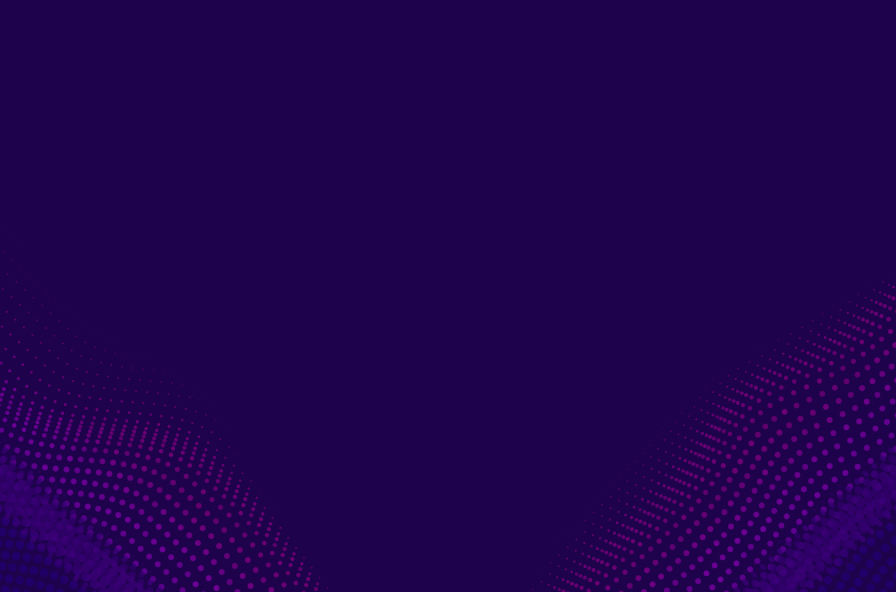
Write a Shadertoy shader that draws this background.

```glsl
const vec3 BACKGROUND = vec3(0.118, 0.008, 0.298);
const vec3 MAGENTA = vec3(0.42, 0.0, 0.45);
const vec3 PURPLE = vec3(0.42, 0.0, 0.59);
const vec3 VIOLET = vec3(0.24, 0.0, 0.48);
const vec3 INDIGO = vec3(0.19, 0.0, 0.42);
const vec3 BLUE = vec3(0.13, 0.0, 0.42);
const vec2 ALONG = vec2(0.74, -0.67);    // down the slope, away from the side
const vec2 OUTWARD = vec2(0.67, 0.74);   // from the corner to the centre
const vec2 SPACING = vec2(0.0195, 0.024);
const vec2 BAND_SPACING = vec2(0.0195, 0.026);
const float LEAN = 0.45;                 // slant of the dot columns
const float LEAN_PIVOT = 0.3;
const float FOLD_ROWS = 1.8;             // extra rows gathered on the crest
const float FOLD_WIDTH = 0.022;
const float BAND_HEIGHT = 0.142;
const float BAND_WIDTH = 0.048;

float hash(vec2 p) {
    return fract(sin(dot(p, vec2(127.1, 311.7))) * 43758.5453);
}

float bump(float x, float centre, float width) {
    float q = (x - centre) / width;
    return exp(-q * q);
}

// Outer limit of the faint dots
float edgeHeight(float s, bool left) {
    if (left) return 0.435 - 0.09 * s + 0.055 * bump(s, 0.02, 0.14)
                     - 0.15 * max(s - 0.28, 0.0);
    return 0.48 - 0.4 * (s - 0.08) * (s - 0.08);
}

// Folded line where the rows crowd together
float crestHeight(float s, bool left) {
    if (left) return mix(0.245, 0.398, smoothstep(-0.2, 0.1, s))
                     - 0.17 * max(s - 0.2, 0.0);
    return 0.374 + 0.046 * bump(s, -0.03, 0.12);
}

float coverage(float dist, float radius, float pixel) {
    return clamp(0.5 + (radius - dist) / pixel, 0.0, 1.0);
}

vec3 dotColour(float h) {
    vec3 colour = mix(PURPLE, MAGENTA, smoothstep(0.22, 0.34, h));
    colour = mix(VIOLET, colour, smoothstep(0.14, 0.22, h));
    return mix(BLUE, colour, smoothstep(0.08, 0.13, h));
}

// Dots on a slanted sheet that folds at the crest
vec3 paintSheet(vec3 base, vec2 q, bool left, float pixel) {
    float lean = left ? -LEAN : LEAN;
    float shift = lean * (q.y - LEAN_PIVOT);
    float column = floor((q.x - shift) / SPACING.x);
    float s = (column + 0.5) * SPACING.x + shift;
    float crest = crestHeight(s, left);
    float edge = edgeHeight(s, left);
    float slope = (crestHeight(s + 0.005, left) - crest) / 0.005;
    float depth = crest - q.y;
    float fold = tanh(depth / FOLD_WIDTH);
    float above = left ? 0.0 : 28.0;     // denser rows over the right crest
    float row = depth / SPACING.y + FOLD_ROWS * fold + above * min(depth, 0.0);
    float rowRate = 1.0 / SPACING.y + FOLD_ROWS / FOLD_WIDTH * (1.0 - fold * fold)
                    + above * step(depth, 0.0);
    float rise = (fract(row) - 0.5) / (rowRate * (1.0 - slope * lean));
    float dist = length(vec2(q.x - s - lean * rise, rise));

    float climb = clamp((edge - q.y) / max(edge - crest, 0.01), 0.0, 1.0);
    float radius = mix(0.0010, 0.0034, climb * climb);
    radius += 0.0016 * smoothstep(0.0, 0.08, depth);
    radius += 0.0022 * (1.0 - smoothstep(0.09, 0.2, q.y));
    float shade = 0.8 + 0.2 * hash(vec2(column, floor(row)));
    float fade = smoothstep(0.0, 0.3, climb) * shade;
    return mix(base, dotColour(q.y), fade * coverage(dist, radius, pixel));
}

// Overlapping ovals on the band beside the corner
vec3 paintBand(vec3 base, vec2 q, float pixel) {
    vec3 colour = base;
    for (int i = 0; i < 2; i++) {
        float layer = float(i);
        vec2 grid = q / BAND_SPACING + vec2(0.42, 0.5) * layer;
        vec2 cell = floor(grid);
        vec2 offset = (fract(grid) - 0.5) * BAND_SPACING;
        float height = (cell.y + 0.5 - 0.5 * layer) * BAND_SPACING.y;
        float size = bump(height, BAND_HEIGHT, BAND_WIDTH);
        float dist = length(offset * vec2(1.0, 0.72));
        vec3 tint = mix(INDIGO, VIOLET, layer * hash(cell + layer));
        float alpha = 0.75 * smoothstep(0.15, 0.5, size);
        colour = mix(colour, tint, alpha * coverage(dist, 0.0084 * size, pixel));
    }
    return colour;
}

void mainImage(out vec4 fragColor, in vec2 fragCoord) {
    vec2 p = fragCoord / iResolution.y;
    float aspect = iResolution.x / iResolution.y;
    float pixel = 1.0 / iResolution.y;
    bool left = p.x < 0.5 * aspect;

    // Both slopes share coordinates measured from their lower corner
    vec2 corner = vec2(left ? p.x : aspect - p.x, p.y);
    vec2 q = vec2(dot(corner, ALONG), dot(corner, OUTWARD));

    vec3 colour = paintSheet(BACKGROUND, q, left, pixel);
    colour = paintBand(colour, q, pixel);
    fragColor = vec4(colour, 1.0);
}
```
